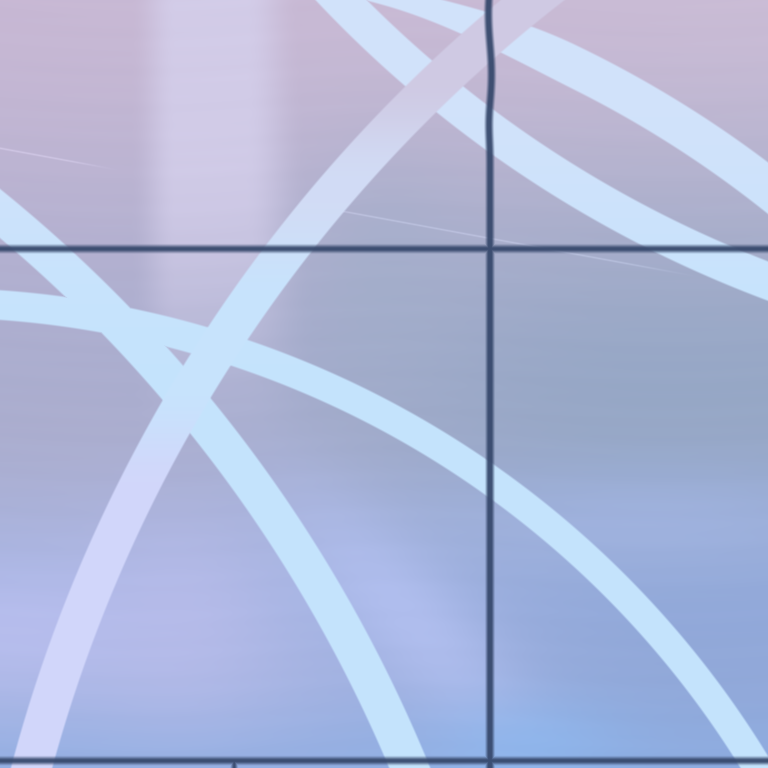
Give the GLSL for this background, as a WebGL 2 fragment shader.

```glsl
#version 300 es
precision highp float;
// Pale blue arcs sweeping over a misty lilac sky behind dark window bars.

uniform vec2 u_resolution;
out vec4 fragColor;

// Soft elliptical spot, 1 at its center
float glow(vec2 p, vec2 center, vec2 radii) {
    vec2 q = (p - center) / radii;
    return exp(-dot(q, q));
}

// Smooth-edged band around zero distance
float band(float dist, float halfWidth, float blur) {
    return 1.0 - smoothstep(halfWidth - blur, halfWidth + blur, abs(dist));
}

// Ribbon along a circle
float arc(vec2 p, vec2 center, float radius, float halfWidth) {
    return band(length(p - center) - radius, halfWidth, 0.0018);
}

vec3 sky(vec2 p) {
    // Pink top, grey middle, blue bottom
    vec3 middle = mix(vec3(0.67, 0.68, 0.81), vec3(0.59, 0.655, 0.775), smoothstep(0.1, 0.85, p.x));
    vec3 top = mix(vec3(0.78, 0.72, 0.83), vec3(0.79, 0.735, 0.835), p.x);
    vec3 low = mix(vec3(0.66, 0.71, 0.89), vec3(0.57, 0.66, 0.85), smoothstep(0.2, 0.9, p.x));
    vec3 color = mix(middle, top, smoothstep(0.48, 1.02, p.y));
    color = mix(color, low, smoothstep(0.46, 0.2, p.y));
    color = mix(color, vec3(0.55, 0.68, 0.89), 0.8 * smoothstep(0.14, -0.04, p.y));

    // Vertical beam, fading and widening downwards
    float beam = smoothstep(0.17, 0.23, p.x) * smoothstep(0.39 + 0.05 * (1.0 - p.y), 0.32, p.x);
    color = mix(color, vec3(0.83, 0.81, 0.92), 0.85 * beam * smoothstep(0.38, 0.82, p.y));

    // Mist and shadows
    color = mix(color, vec3(0.73, 0.75, 0.94), 0.75 * glow(p, vec2(0.02, 0.18), vec2(0.2, 0.08)));
    color = mix(color, vec3(0.73, 0.74, 0.92), 0.6 * glow(p, vec2(0.24, 0.2), vec2(0.12, 0.13)));
    vec2 slanted = vec2(p.x + 0.75 * (p.y - 0.2), p.y);
    color = mix(color, vec3(0.71, 0.76, 0.95), 0.75 * glow(slanted, vec2(0.53, 0.2), vec2(0.09, 0.16)));
    color = mix(color, vec3(0.65, 0.72, 0.9), 0.6 * glow(p, vec2(0.85, 0.32), vec2(0.3, 0.07)));
    color = mix(color, vec3(0.54, 0.72, 0.94), 0.6 * glow(p, vec2(0.69, 0.03), vec2(0.13, 0.06)));
    color = mix(color, vec3(0.63, 0.68, 0.79), 0.6 * glow(p, vec2(0.5, 0.63), vec2(0.1, 0.15)));

    // Hairline scratch and faint brushed streaks
    float scratch = band(p.y - 0.807 + 0.184 * p.x, 0.001, 0.0015);
    scratch *= smoothstep(0.16, 0.08, p.x) + smoothstep(0.4, 0.46, p.x) * smoothstep(0.92, 0.8, p.x);
    color += 0.07 * scratch;
    return color + 0.003 * sin(p.y * 190.0 + 2.0 * sin(p.x * 9.0)) * sin(p.y * 71.0);
}

void main() {
    vec2 p = gl_FragCoord.xy / u_resolution;
    vec3 color = sky(p);

    // Falling arcs
    vec3 paleBlue = mix(vec3(0.77, 0.89, 0.99), vec3(0.82, 0.885, 0.98), smoothstep(0.5, 0.9, p.y));
    float taper = mix(0.013, 0.0265, smoothstep(0.5, 0.75, p.x));
    float falling = arc(p, vec2(-1.1841, -0.7109), 1.859, 0.0247);
    falling = max(falling, arc(p, vec2(-0.0879, -0.6504), 1.2563, 0.0193));
    falling = max(falling, arc(p, vec2(0.1161, -0.3793), 1.4382, taper));
    falling = max(falling, arc(p, vec2(1.5408, 2.0612), 1.5262, 0.024));
    color = mix(color, paleBlue, falling);

    // Rising arc, lilac towards both ends
    vec3 rising = mix(vec3(0.82, 0.84, 0.98), vec3(0.78, 0.89, 0.99), smoothstep(0.36, 0.5, p.y));
    rising = mix(rising, vec3(0.82, 0.86, 0.96), smoothstep(0.6, 0.75, p.y));
    rising = mix(rising, vec3(0.81, 0.79, 0.89), smoothstep(0.76, 0.9, p.y));
    color = mix(color, rising, arc(p, vec2(1.8948, -0.4962), 1.919, 0.026));

    // Window bars with soft rims
    float sway = 0.002 * smoothstep(0.78, 0.87, p.y) * sin(p.y * 40.0);
    float bars = band(p.x - 0.638 + sway, 0.0045, 0.003);
    bars = max(bars, band(p.y - 0.676, 0.004, 0.0035));
    bars = max(bars, band(p.y - 0.0095, 0.004, 0.0035));
    bars = max(bars, band(p.x - 0.305, 0.003, 0.003) * step(p.y, 0.0095));
    color = mix(color, vec3(0.21, 0.28, 0.42), 0.94 * bars);

    fragColor = vec4(color, 1.0);
}
```
